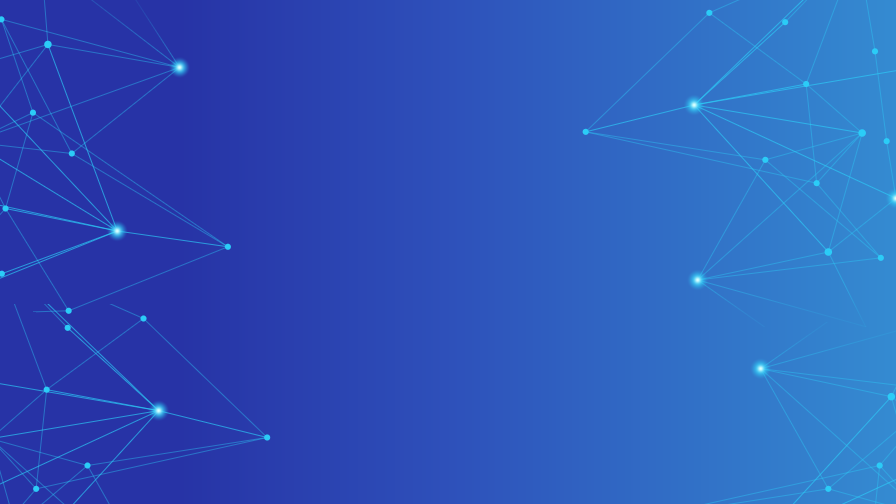
Reproduce this background procedurally as a Shadertoy shader.

```glsl
// Blue horizontal gradient with four mirrored copies of a glowing cyan node network.
#define UNITS 432.0       // canvas height in design units
#define LINE_WIDTH 0.85
#define LINE_ALPHA 0.42
#define HUB_ALPHA 0.68    // strength of the lines from the main hub
#define DOT_RADIUS 2.6
#define GLOW_RADIUS 9.5
#define TURN 0.384        // rotation of the upper left copy
#define CYAN vec3(0.17, 0.80, 0.97)
#define DARK vec3(0.152, 0.200, 0.650)
#define MIDDLE vec3(0.180, 0.315, 0.730)
#define BRIGHT vec3(0.205, 0.545, 0.820)

const int COUNT = 18;

// The shared motif, relative to its main hub; the last four nodes are hidden ends.
const vec2 nodes[COUNT] = vec2[](
    vec2(0, 0), vec2(-93, 23), vec2(13, -79), vec2(78, -71), vec2(96, -18), vec2(61, 47),
    vec2(105, 67), vec2(144, 24), vec2(115, 126), vec2(160, 131), vec2(3, 150), vec2(173, 80),
    vec2(155, -46), vec2(165, 31), vec2(140, -135), vec2(147, 190), vec2(200, -34), vec2(60, 190));

// Bit j of entry i links node i with node j.
const int links[COUNT] = int[](84378, 100, 16400, 16384, 16576, 1664, 640, 1280, 35840,
    1024, 163840, 8192, 24576, 0, 0, 0, 0, 0);

float segmentDistance(vec2 p, vec2 a, vec2 b) {
    vec2 ab = b - a;
    return length(p - a - ab * clamp(dot(p - a, ab) / dot(ab, ab), 0.0, 1.0));
}

float coverage(float d, float pixel) {
    return clamp(0.5 - d / pixel, 0.0, 1.0);
}

bool isHub(int i) {
    return i == 0 || i == 10 || i == 11;
}

// Blends one copy of the network over the colour.
vec3 drawNetwork(vec3 color, vec2 p, float pixel) {
    if (p.x < -110.0 || p.x > 215.0 || p.y < -91.0 || p.y > 190.0) return color;

    // Links
    float thinning = min(1.0, LINE_WIDTH / pixel);
    float halfWidth = 0.5 * max(LINE_WIDTH, pixel);
    float fade = 1.0 - 0.75 * smoothstep(150.0, 190.0, p.y);
    for (int i = 0; i < COUNT; i++) {
        for (int j = i + 1; j < COUNT; j++) {
            if (((links[i] >> j) & 1) == 0) continue;
            float d = segmentDistance(p, nodes[i], nodes[j]) - halfWidth;
            float alpha = (i == 0 ? HUB_ALPHA : LINE_ALPHA) * thinning * fade;
            color = mix(color, CYAN, coverage(d, pixel) * alpha);
        }
    }

    // Dots and glowing hubs
    for (int i = 0; i < COUNT - 4; i++) {
        float d = length(p - nodes[i]);
        if (isHub(i)) {
            float glow = 1.0 - smoothstep(0.2, 1.0, d / GLOW_RADIUS);
            color = mix(color, CYAN, 0.85 * glow);
            color = mix(color, vec3(0.85, 1.0, 1.0), exp(-d * d / 7.0));
        } else {
            float radius = DOT_RADIUS + (i == 7 || i == 8 ? 0.6 : 0.0);
            color = mix(color, CYAN, coverage(d - radius, pixel));
        }
    }
    return color;
}

void mainImage(out vec4 fragColor, in vec2 fragCoord) {
    float pixel = UNITS / iResolution.y;
    float right = iResolution.x * pixel;
    vec2 p = vec2(fragCoord.x, iResolution.y - fragCoord.y) * pixel;

    // Background gradient
    float x = p.x / right;
    vec3 color = mix(DARK, MIDDLE, clamp((x - 0.2) / 0.3, 0.0, 1.0));
    color = mix(color, BRIGHT, clamp((x - 0.5) / 0.5, 0.0, 1.0));

    // Mirrored copies: upper right, lower left, lower right
    color = drawNetwork(color, p - vec2(right - 173.0, 90.0), pixel);
    color = drawNetwork(color, (p - vec2(136.0, 352.0)) * vec2(-1, 1), pixel);
    color = drawNetwork(color, (p - vec2(right - 119.0, 466.0)) * vec2(1, -1), pixel);

    // Turned copy: upper left
    vec2 q = p - vec2(100.5, 198.0);
    float c = cos(TURN), s = sin(TURN);
    color = drawNetwork(color, -vec2(c * q.x + s * q.y, c * q.y - s * q.x), pixel);

    fragColor = vec4(color, 1.0);
}
```
